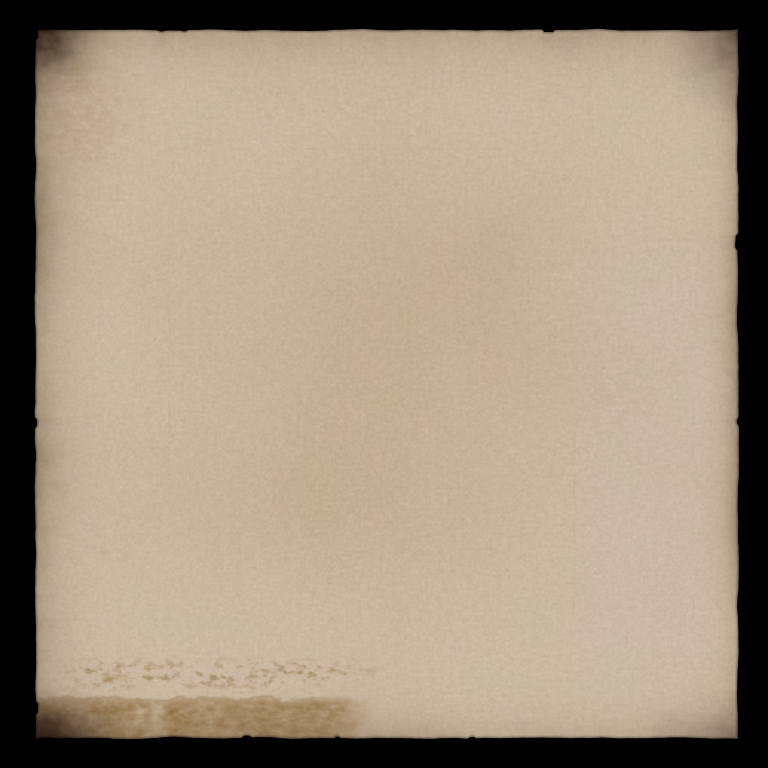
Write a three.js fragment shader that draws this texture.

```glsl
// Draws a sheet of aged, stained parchment with ragged, burnt edges on black.
varying vec2 vUv;

const vec3 PAPER = vec3(0.795, 0.725, 0.635);
const vec3 WORN = vec3(0.735, 0.660, 0.550);
const vec3 CHAR = vec3(0.17, 0.11, 0.075);
const vec3 BROWN = vec3(0.40, 0.31, 0.22);
const vec3 GOLD = vec3(0.53, 0.40, 0.20);
const vec2 SHEET_MIN = vec2(0.046, 0.039);
const vec2 SHEET_MAX = vec2(0.961, 0.961);

vec2 hashGradient(vec2 cell) {
  vec2 h = vec2(dot(cell, vec2(127.1, 311.7)), dot(cell, vec2(269.5, 183.3)));
  return 2.0 * fract(sin(h) * 43758.55) - 1.0;
}

float gradientNoise(vec2 p) {
  vec2 i = floor(p);
  vec2 f = p - i;
  vec2 u = f * f * f * (f * (f * 6.0 - 15.0) + 10.0);
  vec2 e = vec2(1.0, 0.0);
  float low = mix(dot(hashGradient(i), f), dot(hashGradient(i + e.xy), f - e.xy), u.x);
  float high = mix(dot(hashGradient(i + e.yx), f - e.yx), dot(hashGradient(i + e.xx), f - e.xx), u.x);
  return mix(low, high, u.y);
}

float fbm(vec2 p) {
  float sum = 0.0;
  float amplitude = 0.6;
  for (int i = 0; i < 4; i++) {
    sum += amplitude * gradientNoise(p);
    p = p * 2.03 + 17.3;
    amplitude *= 0.5;
  }
  return sum;
}

// Soft elliptical spot, 1 at its centre.
float spot(vec2 p, vec2 center, vec2 radius) {
  vec2 q = (p - center) / radius;
  return exp(-dot(q, q));
}

// Box mask with a soft border.
float softBox(vec2 p, vec2 lo, vec2 hi, vec2 blur) {
  vec2 m = smoothstep(lo - blur, lo + blur, p) * (1.0 - smoothstep(hi - blur, hi + blur, p));
  return m.x * m.y;
}

// Small offset of one side of the sheet, mostly straight with a few chips.
float ragged(float t, float seed) {
  float chips = smoothstep(0.30, 0.42, gradientNoise(vec2(t * 30.0, seed + 9.4)));
  return 0.0045 * fbm(vec2(t * 16.0, seed)) + 0.003 * chips;
}

// Uneven scorch fading inward from one side.
float scorch(float depth, float along, float seed, float reach) {
  float uneven = 0.95 + 0.9 * gradientNoise(vec2(along * 6.0, seed));
  return uneven * exp(-max(depth, 0.0) / reach);
}

vec3 paperColor(vec2 p) {
  float worn = 0.60 * spot(p, vec2(0.50, 0.52), vec2(0.28, 0.27));
  worn += 0.25 * spot(p, vec2(0.64, 0.67), vec2(0.07, 0.07));
  worn += 0.25 * spot(p, vec2(0.36, 0.36), vec2(0.14, 0.07));
  worn += 0.20 * spot(p, vec2(0.69, 0.53), vec2(0.08, 0.06));
  vec3 color = mix(PAPER, WORN, clamp(worn + 0.35 * fbm(p * 5.0), 0.0, 1.0));
  color += vec3(0.012, 0.0, 0.018) * fbm(p * 13.0 + 40.0);
  color.b += 0.014 * softBox(p, vec2(0.75, 0.12), vec2(0.93, 0.68), vec2(0.02, 0.08));

  // Fibres and woven grain
  float grain = gradientNoise(p * 251.0) + 0.6 * gradientNoise(p * 127.0);
  float weave = gradientNoise(p * vec2(45.0, 210.0)) + gradientNoise(p * vec2(210.0, 45.0));
  color += 0.036 * grain + 0.012 * weave;

  // Faint broken folds and small blemishes
  float folds = softBox(p, vec2(0.219, 0.36), vec2(0.221, 0.70), vec2(0.0015, 0.04));
  folds += softBox(p, vec2(0.747, 0.20), vec2(0.749, 0.48), vec2(0.0015, 0.03));
  folds += 0.6 * softBox(p, vec2(0.30, 0.805), vec2(0.65, 0.807), vec2(0.04, 0.0015));
  color -= 0.022 * folds * smoothstep(-0.25, 0.3, gradientNoise(p * 45.0));
  float blemish = smoothstep(0.32, 0.55, fbm(p * vec2(20.0, 30.0) + 5.0));
  return mix(color, BROWN, 0.18 * blemish);
}

// Golden water stains in the lower left and a faint one in the upper left.
vec3 addStains(vec3 color, vec2 p) {
  float rough = fbm(p * vec2(24.0, 42.0) + 8.0);
  float speckle = fbm(p * vec2(75.0, 115.0) + 12.0);
  vec2 q = p + vec2(0.05, 0.016) * rough + 0.006 * speckle;
  float pool = softBox(q, vec2(0.02, 0.02), vec2(0.46, 0.089), vec2(0.035, 0.006));
  pool *= clamp(0.62 + 0.6 * rough + 0.7 * speckle, 0.0, 1.0);
  pool *= 1.0 - 0.65 * spot(q, vec2(0.205, 0.07), vec2(0.014, 0.03));
  float tide = softBox(q, vec2(0.05, 0.088), vec2(0.40, 0.091), vec2(0.03, 0.0025));
  float flakes = softBox(q, vec2(0.09, 0.108), vec2(0.48, 0.140), vec2(0.04, 0.012));
  flakes *= smoothstep(-0.08, 0.40, speckle + 0.5 * rough);
  float haze = spot(p, vec2(0.10, 0.86), vec2(0.06, 0.08)) * (0.6 + rough + speckle);
  float amount = 0.85 * pool + 0.20 * tide + 0.50 * flakes + 0.25 * haze;
  return mix(color, GOLD, clamp(amount, 0.0, 0.9));
}

void main() {
  vec2 p = vUv;
  float left = p.x - SHEET_MIN.x - ragged(p.y, 1.3);
  float right = SHEET_MAX.x - p.x - ragged(p.y, 21.3);
  float bottom = p.y - SHEET_MIN.y - ragged(p.x, 41.3);
  float top = SHEET_MAX.y - p.y - ragged(p.x, 61.3);
  float inside = min(min(left, right), min(bottom, top));

  vec3 color = addStains(paperColor(p), p);

  // Browned sides, then charred corners
  float burn = 0.55 * scorch(left, p.y, 2.5, 0.030) + 0.42 * scorch(right, p.y, 7.5, 0.014);
  burn += 0.28 * scorch(bottom, p.x, 12.5, 0.024) + 0.36 * scorch(top, p.x, 17.5, 0.032);
  burn *= 1.0 + 0.5 * fbm(p * 40.0);
  color = mix(color, BROWN, clamp(burn, 0.0, 0.9));
  vec2 q = p + 0.025 * vec2(fbm(p * 18.0), fbm(p * 18.0 + 31.0));
  float corners = 0.85 * spot(q, vec2(0.045, 0.960), vec2(0.055, 0.055));
  corners += 0.85 * spot(q, vec2(0.045, 0.045), vec2(0.075, 0.032));
  corners += 0.42 * spot(q, vec2(0.965, 0.955), vec2(0.065, 0.070));
  corners += 0.28 * spot(q, vec2(0.960, 0.040), vec2(0.080, 0.040));
  corners *= 1.0 + 0.5 * fbm(p * 60.0 + 4.0);
  color = mix(color, CHAR, clamp(corners, 0.0, 0.92));

  // Thin dark rim and ragged cutout
  color *= mix(0.70, 1.0, smoothstep(0.0, 0.004, inside));
  gl_FragColor = vec4(color * smoothstep(-0.0008, 0.0008, inside), 1.0);
}
```
